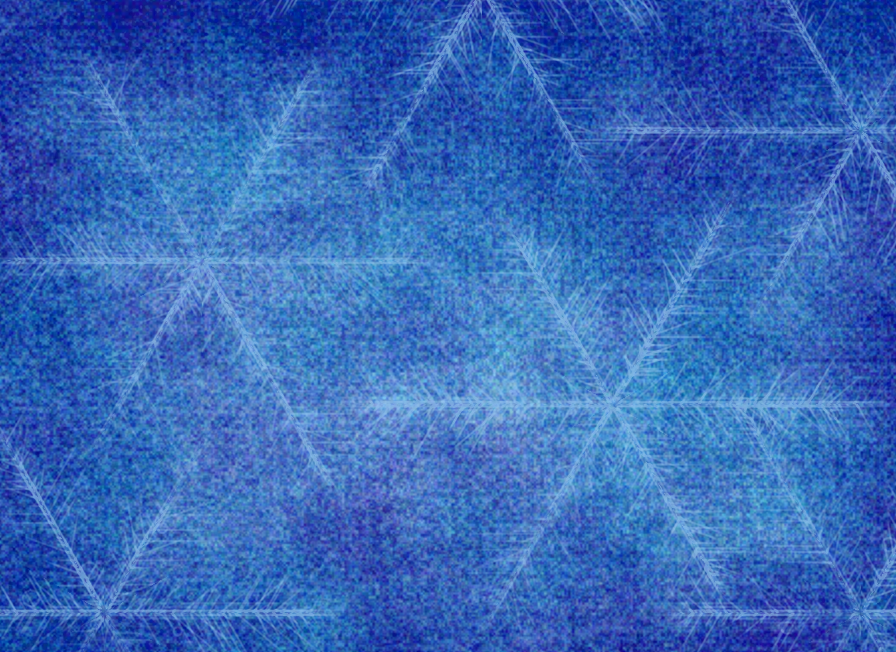
Write a WebGL 1 fragment shader that draws this background.

```glsl
precision highp float;
// Frosted blue ground with large pale ice crystals.
// A centre glow, layered noise and fine grain set the tone of a blue ramp;
// six-fold crystals of spines, slanted needles and tiny rings lie on top.

uniform vec2 u_resolution;

const vec3 DEEP = vec3(0.04, 0.12, 0.57);
const vec3 MID = vec3(0.20, 0.40, 0.72);
const vec3 LIGHT = vec3(0.42, 0.64, 0.85);
const vec3 FROST = vec3(0.58, 0.77, 0.93);
const vec3 TINT = vec3(-0.05, 0.05, 0.01);
const vec2 GLOW_CENTRE = vec2(0.5, 0.44);
const float GLOW_FALLOFF = 4.2;
const float EDGE_TONE = 0.21;
const float GLOW_TONE = 0.50;
const float MOTTLE = 0.95;
const float GRAIN = 0.45;
const float GRAIN_SCALE = 190.0;
const float COLOUR_GRAIN = 0.14;
const float FROST_OPACITY = 0.55;
const float FLAKE_RADIUS = 0.40;
const float LINE_WIDTH = 0.0015;
const float BRANCH_LENGTH = 0.13;
const float FIBRE_GAP = 0.006;
const float RING_GAP = 0.045;
const float SECTOR = 1.0471976;

float hash(vec2 p) {
  return fract(sin(dot(p, vec2(127.1, 311.7))) * 43758.5453);
}

float noise(vec2 p) {
  vec2 i = floor(p), f = fract(p);
  f = f * f * (3.0 - 2.0 * f);
  return mix(mix(hash(i), hash(i + vec2(1.0, 0.0)), f.x),
             mix(hash(i + vec2(0.0, 1.0)), hash(i + 1.0), f.x), f.y);
}

float fbm(vec2 p) {
  float sum = 0.0, weight = 0.5, total = 0.0;
  for (int i = 0; i < 6; i++) {
    sum += weight * noise(p);
    total += weight;
    p = mat2(1.6, 1.2, -1.2, 1.6) * p + 7.3;
    weight *= 0.68;
  }
  return sum / total;
}

float stroke(float d) {
  return 1.0 - smoothstep(0.0, LINE_WIDTH + 1.0 / u_resolution.y, abs(d));
}

// Needles leaning outward from an arm, one per cell along its length
float needles(vec2 arm, float slope, float gap, float id) {
  float v = abs(arm.y);
  float run = (arm.x - v * slope) / gap;
  vec2 key = vec2(floor(run), id + 0.5 * step(0.0, arm.y));
  float size = hash(key);
  float stretch = sqrt(1.0 + slope * slope);
  float extent = BRANCH_LENGTH * size * size * size;
  float offset = fract(run) - 0.3 - 0.4 * hash(key + 31.7);
  float d = offset * gap / stretch;
  return stroke(d) * (1.0 - smoothstep(0.6 * extent, extent + 0.001, v * stretch))
       * step(0.0, run);
}

// One crystal: the plane is folded so that every arm lies along +x
float flake(vec2 q, float seed) {
  float sector = floor(atan(q.y, q.x) / SECTOR + 0.5);
  float c = cos(sector * SECTOR), s = sin(sector * SECTOR);
  vec2 arm = vec2(c * q.x + s * q.y, c * q.y - s * q.x);
  float id = seed * 7.0 + mod(sector, 6.0);
  float v = abs(arm.y);
  float along = arm.x / (FLAKE_RADIUS * (0.75 + 0.35 * hash(vec2(id, 4.0))));

  // Twin spine and parallel broken fibres
  float ice = 0.8 * stroke(v - 0.0035) + 0.5 * stroke(arm.y);
  float lane = floor(arm.y / FIBRE_GAP);
  float broken = smoothstep(0.5, 0.75, noise(vec2(arm.x * 18.0 + id, lane * 17.0 + id)));
  ice += broken * stroke((fract(arm.y / FIBRE_GAP) - 0.5) * FIBRE_GAP) * exp(-v / 0.018);

  // Side needles in three layers
  for (int k = 0; k < 3; k++) {
    float layer = float(k);
    float slope = 0.577 + 0.6 * mod(layer, 2.0);
    ice += 0.75 * needles(arm, slope, 0.014 + 0.005 * layer, id + 50.0 * layer);
  }

  // Occasional bubbles beside the spine
  float cell = floor(arm.x / RING_GAP);
  float pick = hash(vec2(cell, id + 9.0));
  vec2 ringCentre = vec2((cell + 0.5) * RING_GAP, 0.024 * (pick * 10.0 - 9.0));
  float radius = 0.006 + 0.007 * hash(vec2(cell, id + 20.0));
  ice += 0.6 * step(0.75, pick) * stroke(length(arm - ringCentre) - radius);

  // Powdery haze around the arm
  ice += 0.4 * exp(-v / 0.018) * noise(arm * 45.0 + id);
  return ice * (1.0 - smoothstep(0.8, 1.05, along));
}

void main() {
  vec2 uv = gl_FragCoord.xy / u_resolution;
  vec2 p = gl_FragCoord.xy / u_resolution.y;

  // Tone: glow, dark top, mottling, fibres and grain
  vec2 e = uv - GLOW_CENTRE;
  float tone = EDGE_TONE + GLOW_TONE * exp(-GLOW_FALLOFF * dot(e, e));
  tone -= 0.16 * smoothstep(0.82, 1.0, uv.y);
  tone += MOTTLE * (fbm(p * 5.0) - 0.5);
  tone += 0.12 * (noise(p * vec2(9.0, 150.0)) - 0.5);
  tone += GRAIN * (noise(p * GRAIN_SCALE) - 0.5);
  tone += 0.8 * GRAIN * (noise(p.yx * GRAIN_SCALE * 1.7 + 40.0) - 0.5);
  tone = clamp(tone, 0.0, 1.15);
  vec3 colour = mix(DEEP, MID, min(tone * 2.0, 1.0));
  colour = mix(colour, LIGHT, max(tone * 2.0 - 1.0, 0.0));

  // Teal and violet drift, with coloured grain
  colour += TINT * (2.0 * fbm(p * 4.0 + 60.0) - 1.0) * 2.0;
  vec2 g = p * GRAIN_SCALE;
  vec3 speck = vec3(noise(g + 11.0), noise(g + 53.0), noise(g + 97.0));
  colour += COLOUR_GRAIN * (speck - 0.5);

  // Crystals on a staggered three by two layout
  float frost = 0.0;
  for (int n = 0; n < 6; n++) {
    float row = floor(float(n) / 3.0), column = mod(float(n), 3.0);
    float odd = mod(column, 2.0);
    vec2 centre = vec2(0.16 + 0.58 * column, 0.06 + 0.54 * row + 0.32 * odd);
    centre += vec2(0.2 * (1.0 - row) * odd + 0.15 * row * max(1.0 - column, 0.0),
                   0.1 * row * column);
    frost += (0.65 + 0.35 * hash(vec2(float(n), 3.0))) * flake(p - centre, float(n) + 1.0);
  }
  frost *= 0.35 + 0.9 * noise(p * 11.0 + 5.0);
  colour = mix(colour, FROST, FROST_OPACITY * min(frost, 1.2));
  gl_FragColor = vec4(clamp(colour, 0.0, 1.0), 1.0);
}
```
